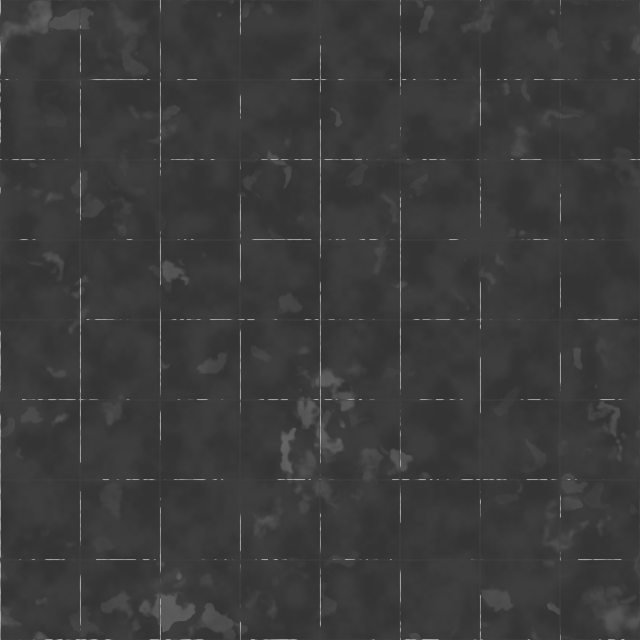
This texture is drawn by a WebGL 1 fragment shader. Its source:

```glsl
precision highp float;
// Dark slate tiles, 8 by 8, with hairline joints, broken white chips and ragged pale worn patches.

uniform vec2 u_resolution;

const float TILES = 8.0;
const float JOINT_WIDTH = 0.0024;
const float CHIP_WIDTH = 0.00085;
const float CHIP_OFFSET = 0.00045;    // chips sit on one lip of the joint
const float COLUMN_WEAR_LEVEL = 0.57; // higher leaves fewer chips
const float ROW_WEAR_LEVEL = 0.72;
const float LARGE_WARP = 0.13;        // raggedness of the patches
const float SMALL_WARP = 0.08;
const vec2 WORN_CENTRE = vec2(0.48, 0.2);
const vec2 WORN_SIZE = vec2(0.08, 0.15);

const vec3 SLATE_DARK = vec3(0.203);
const vec3 SLATE_LIGHT = vec3(0.243);
const vec3 PATCH = vec3(0.39);
const vec3 JOINT = vec3(0.255);
const vec3 CHIP = vec3(0.88);

float hash(vec2 p) {
  vec3 q = fract(p.xyx * 0.1031);
  q += dot(q, q.yzx + 33.33);
  return fract((q.x + q.y) * q.z);
}

// Value noise that wraps after `period` cells.
float noise(vec2 p, float period) {
  vec2 cell = floor(p), f = fract(p);
  f = f * f * (3.0 - 2.0 * f);
  vec2 a = mod(cell, period) + period * 17.0;
  vec2 b = mod(cell + 1.0, period) + period * 17.0;
  return mix(mix(hash(a), hash(vec2(b.x, a.y)), f.x),
             mix(hash(vec2(a.x, b.y)), hash(b), f.x), f.y);
}

float layeredNoise(vec2 uv, float frequency) {
  float sum = 0.0, weight = 0.5;
  for (int i = 0; i < 4; i++) {
    sum += weight * noise(uv * frequency, frequency);
    frequency *= 2.0;
    weight *= 0.5;
  }
  return sum / 0.9375;
}

// Cellular blobs, gathered into clusters; edges run from crisp to faded.
float patches(vec2 uv, float cells, float density, float seed) {
  vec2 p = uv * cells;
  float fade = mix(0.05, 0.55, noise(uv * 23.0, 23.0));
  float cover = 0.0;
  for (int j = -1; j <= 1; j++) {
    for (int i = -1; i <= 1; i++) {
      vec2 id = floor(p) + vec2(float(i), float(j));
      vec2 key = mod(id, cells) + seed;
      vec2 jitter = vec2(hash(key + 3.1), hash(key + 7.7)) - 0.5;
      vec2 centre = id + 0.5 + 0.6 * jitter;
      vec2 place = centre / cells;
      vec2 fromWorn = (place - WORN_CENTRE) / WORN_SIZE;
      float cluster = smoothstep(0.1, 0.7, noise(place * 7.0, 7.0));
      float chance = density * cluster + 0.5 * exp(-dot(fromWorn, fromWorn));
      float radius = mix(0.25, 0.52, hash(key + 11.3));
      float strength = mix(0.25, 1.0, hash(key + 19.9));
      float blob = 1.0 - smoothstep(radius - fade, radius, length(p - centre));
      cover = max(cover, step(hash(key), chance) * strength * blob);
    }
  }
  return cover;
}

// Signed distance to the nearest joint along one axis.
float jointDistance(float x) {
  return (fract(x * TILES + 0.5) - 0.5) / TILES;
}

// Share of a pixel covered by a stripe.
float stripe(float d, float width, float pixel) {
  float overlap = min(d + 0.5 * pixel, 0.5 * width) - max(d - 0.5 * pixel, -0.5 * width);
  return clamp(overlap / pixel, 0.0, 1.0);
}

// Broken chips along a joint: long runs split by fine gaps, scarce at crossings.
float chips(float across, float along, float level, float fineShare, float seed, float pixel) {
  float line = mod(floor(across * TILES + 0.5), TILES) + seed;
  float run = noise(vec2(along * 24.0, line), 24.0);
  float fine = noise(vec2(along * 190.0, line), 190.0);
  float wear = mix(run, fine, fineShare) + 0.14 * sin(3.14159 * fract(along * TILES));
  float width = CHIP_WIDTH * mix(0.6, 1.3, fine);
  return smoothstep(level - 0.08, level + 0.08, wear)
       * stripe(jointDistance(across) - CHIP_OFFSET, width, pixel);
}

void main() {
  vec2 uv = gl_FragCoord.xy / u_resolution;
  vec2 pixel = 1.0 / u_resolution;

  // Mottled slate
  float mottle = smoothstep(0.2, 0.8, layeredNoise(uv, 26.0));
  vec3 color = mix(SLATE_DARK, SLATE_LIGHT, mottle);

  // Worn patches, large and small
  vec2 warp = vec2(layeredNoise(uv, 21.0), layeredNoise(uv, 25.0)) - 0.5;
  float large = patches(uv + LARGE_WARP * warp, 13.0, 0.2, 40.0);
  float small = 0.5 * patches(uv + SMALL_WARP * warp.yx, 26.0, 0.3, 90.0);
  color = mix(color, PATCH, max(large, small) * mix(0.7, 1.0, mottle));

  // Joints and their chipped edges
  float joint = max(stripe(jointDistance(uv.x), JOINT_WIDTH, pixel.x),
                    stripe(jointDistance(uv.y), JOINT_WIDTH, pixel.y));
  color = mix(color, JOINT, 0.6 * joint);
  float chipped = max(chips(uv.x, uv.y, COLUMN_WEAR_LEVEL, 0.18, 0.0, pixel.x),
                      chips(uv.y, uv.x, ROW_WEAR_LEVEL, 0.4, TILES, pixel.y));
  color = mix(color, CHIP, chipped);

  gl_FragColor = vec4(color, 1.0);
}
```
